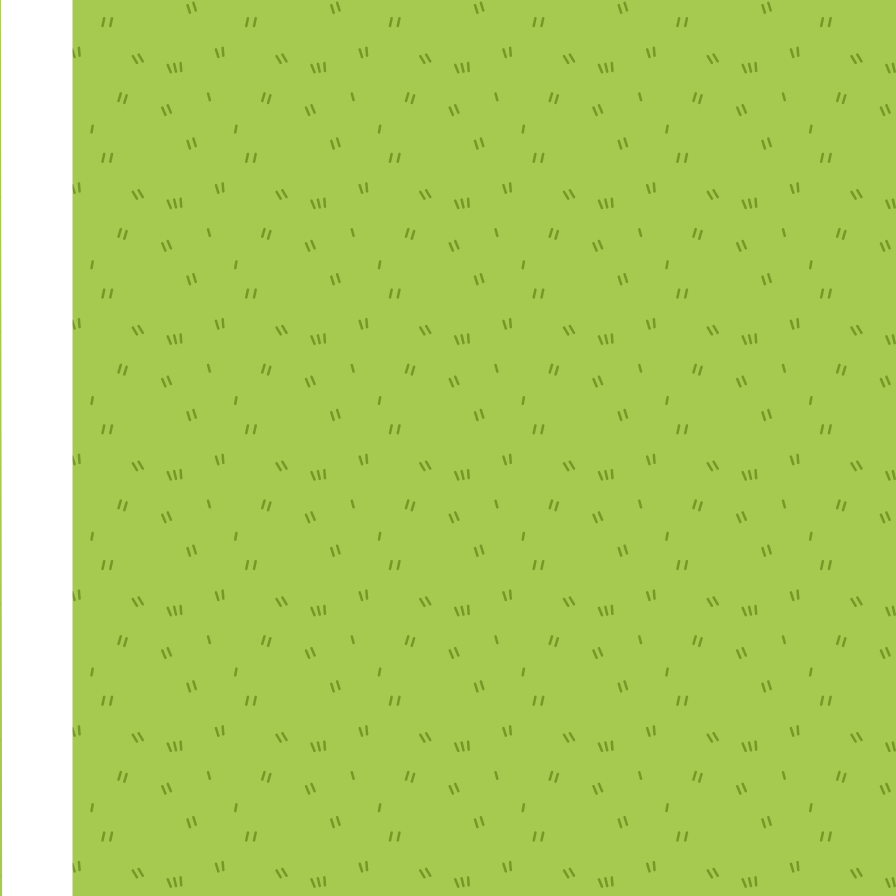
Give the GLSL for this pattern, as a WebGL 2 fragment shader.

```glsl
#version 300 es
precision highp float;
// Lime meadow with repeating tufts of short grass strokes, beside a white margin strip.

uniform vec2 u_resolution;
out vec4 fragColor;

// Lengths are in thousandths of the canvas.
const float UNITS = 1000.0;
const vec2 TILE = vec2(160.42, 151.48);
const vec2 TILE_ORIGIN = vec2(333.33, 666.67);
const float BLADE_HALF_LENGTH = 4.4;
const float BLADE_RADIUS = 1.4;

const vec3 MEADOW = vec3(0.65, 0.79, 0.31);
const vec3 BLADE = vec3(0.46, 0.60, 0.15);
const vec3 MARGIN = vec3(1.0);

// Each tuft: centre x, centre y, lean in radians, number of blades.
const int TUFT_COUNT = 9;
const vec4 TUFTS[TUFT_COUNT] = vec4[](
    vec4(107.2, -145.8, 0.21, 2.0),
    vec4(41.0, -129.8, -0.30, 2.0),
    vec4(72.7, -28.2, -0.19, 2.0),
    vec4(141.3, -35.2, -0.54, 2.0),
    vec4(22.5, -45.3, -0.23, 3.0),
    vec4(124.3, -79.2, 0.29, 2.0),
    vec4(60.3, -77.7, -0.26, 1.0),
    vec4(13.0, -92.5, -0.40, 2.0),
    vec4(90.3, -113.7, 0.17, 1.0)
);

// Step from blade to blade: gap, rise, change of lean.
const vec3 BLADE_STEPS[TUFT_COUNT] = vec3[](
    vec3(8.7, 0.0, 0.0),
    vec3(6.5, 2.6, 0.0),
    vec3(6.5, 1.7, 0.22),
    vec3(6.5, 1.7, 0.0),
    vec3(6.5, 0.9, 0.16),
    vec3(6.5, -2.2, 0.0),
    vec3(0.0),
    vec3(6.1, 2.6, 0.0),
    vec3(0.0)
);

// Offset to the nearest repeat of the tile's centre.
vec2 wrapToTile(vec2 offset, vec2 tile) {
    return offset - tile * floor(offset / tile + 0.5);
}

// Distance to a round-ended stroke centred at zero, leaning from vertical.
float bladeDistance(vec2 p, float lean, float halfLength, float radius) {
    vec2 axis = vec2(sin(lean), cos(lean));
    float along = clamp(dot(p, axis), -halfLength, halfLength);
    return length(p - axis * along) - radius;
}

// Distance to a row of blades.
float tuftDistance(vec2 p, float lean, int count, vec3 stepBy) {
    float nearest = UNITS;
    float middle = 0.5 * float(count - 1);
    // Single blades and strongly leaning pairs are a little shorter.
    float halfLength = BLADE_HALF_LENGTH * (count == 1 ? 0.85 : 1.0);
    for (int i = 0; i < count; i++) {
        float k = float(i) - middle;
        float d = bladeDistance(p - k * stepBy.xy, lean + k * stepBy.z,
                                halfLength, BLADE_RADIUS);
        nearest = min(nearest, d);
    }
    return nearest;
}

// Distance to the nearest tuft of the repeating meadow.
float meadowDistance(vec2 p, vec2 tile) {
    float nearest = UNITS;
    for (int i = 0; i < TUFT_COUNT; i++) {
        vec4 tuft = TUFTS[i];
        vec2 local = wrapToTile(p - tuft.xy, tile);
        nearest = min(nearest, tuftDistance(local, tuft.z, int(tuft.w), BLADE_STEPS[i]));
    }
    return nearest;
}

// Smooth coverage of a shape from its signed distance.
float coverage(float distance, float pixel) {
    return clamp(0.5 - distance / pixel, 0.0, 1.0);
}

void main() {
    vec2 p = UNITS * gl_FragCoord.xy / u_resolution;
    float pixel = UNITS / min(u_resolution.x, u_resolution.y);

    // Grass strokes
    float grass = coverage(meadowDistance(p - TILE_ORIGIN, TILE), pixel);
    vec3 color = mix(MEADOW, BLADE, grass);

    // White margin, leaving a thin tapering green sliver at the far left
    float marginLeft = mix(2.4, 1.0, p.y / UNITS);
    float marginRight = 80.9;
    float margin = max(marginLeft - p.x, p.x - marginRight);
    color = mix(color, MARGIN, coverage(margin, pixel));

    fragColor = vec4(color, 1.0);
}
```
